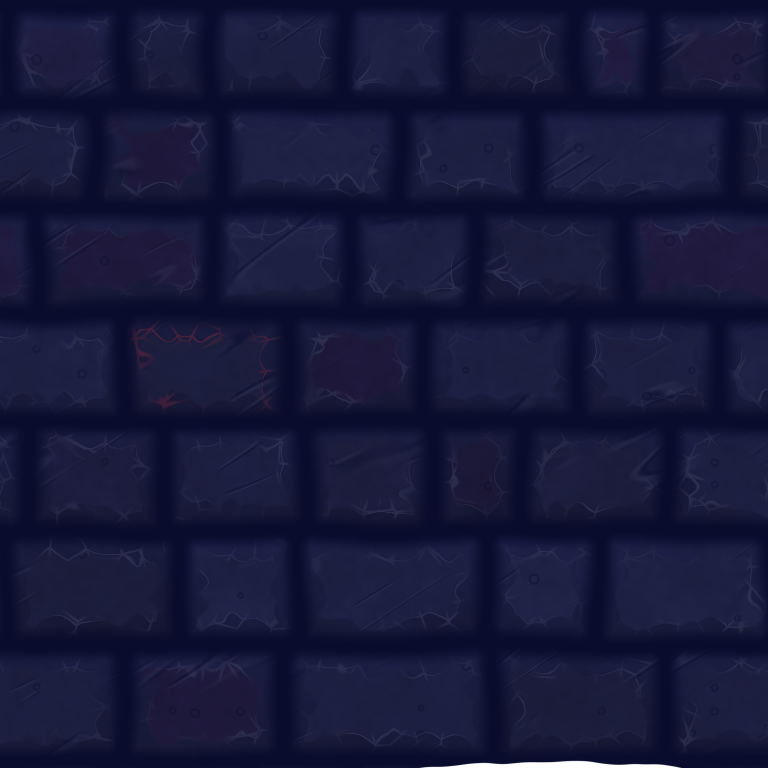
Reproduce this texture procedurally as a Shadertoy shader.

```glsl
// Dark indigo stone wall: seven rows of worn, chipped blocks with deep soft joints.
#define ROW_TOP 0.005     // first joint below the upper edge
#define ROW_STEP 0.129    // height of the first row
#define ROW_GROW 0.0017   // growth of the rows downward
#define JITTER 0.42       // spread of the upright joints
#define WARP 0.013        // waviness of the joints
#define GAP 0.006         // half width of a joint
#define CORNER 0.016      // corner radius of a block
#define CHIP_SCALE 27.0   // chips across the canvas
#define RIM 0.026         // width of the bevelled rim
#define LINE 0.0021       // width of the light scratches

const vec3 MORTAR = vec3(0.036, 0.047, 0.172);
const vec3 RIM_TONE = vec3(0.098, 0.107, 0.236);
const vec3 FACE = vec3(0.113, 0.121, 0.252);
const vec3 PLUM = vec3(0.118, 0.098, 0.232);
const vec3 LIGHT = vec3(0.195, 0.205, 0.335);
const vec3 EMBER = vec3(0.360, 0.135, 0.225);
const vec3 TORN = vec3(1.0);

// Blocks in each row and place of the row's first joint
const float COUNT[7] = float[7](7.0, 5.0, 5.0, 5.0, 6.0, 5.0, 4.0);
const float START[7] = float[7](0.013, 0.121, 0.052, 0.165, 0.035, 0.007, 0.159);

vec2 hash2(vec2 p) {
    vec3 q = fract(p.xyx * vec3(0.1031, 0.1030, 0.0973));
    q += dot(q, q.yzx + 33.33);
    return fract((q.xx + q.yz) * q.zy);
}

float slope(vec2 cell, vec2 offset) {
    return dot(hash2(cell + 57.0) * 2.0 - 1.0, offset);
}

float gradientNoise(vec2 p) {
    vec2 i = floor(p), f = p - i, w = f * f * f * (f * (f * 6.0 - 15.0) + 10.0);
    vec2 e = vec2(1.0, 0.0);
    return mix(mix(slope(i, f), slope(i + e, f - e), w.x),
               mix(slope(i + e.yx, f - e.yx), slope(i + 1.0, f - 1.0), w.x), w.y);
}

// Distances to the nearest and second nearest scattered point
vec2 facets(vec2 p) {
    vec2 i = floor(p), near = vec2(8.0);
    for (int n = 0; n < 9; n++) {
        vec2 cell = i + vec2(n % 3 - 1, n / 3 - 1);
        float d = length(cell + hash2(cell + 91.0) - p);
        near = d < near.x ? vec2(d, near.x) : vec2(near.x, min(near.y, d));
    }
    return near;
}

float rowEdge(float r) { return ROW_TOP + r * (ROW_STEP + ROW_GROW * r); }

// Place of joint k, in block widths from the row's first joint
float joint(float k, float r, float n) {
    float id = mod(k, n);
    return k + (id < 0.5 ? 0.0 : JITTER * (hash2(vec2(id, r) + 3.0).x - 0.5));
}

float stroke(float d) { return 1.0 - smoothstep(0.2 * LINE, LINE, abs(d)); }

void mainImage(out vec4 fragColor, in vec2 fragCoord) {
    vec2 uv = fragCoord / iResolution.xy;
    vec2 p = vec2(uv.x, 1.0 - uv.y);   // measured downward
    vec2 w = p + WARP * vec2(gradientNoise(p * 8.0), gradientNoise(p * 7.0 + 40.0));

    // Find the row and block
    float root = sqrt(ROW_STEP * ROW_STEP + 4.0 * ROW_GROW * (w.y - ROW_TOP));
    float r = floor((root - ROW_STEP) / (2.0 * ROW_GROW));
    int row = int(mod(r, 7.0));
    float n = COUNT[row], u = (w.x - START[row]) * n, k = floor(u);
    if (u < joint(k, r, n)) k -= 1.0;
    else if (u > joint(k + 1.0, r, n)) k += 1.0;
    vec2 id = vec2(mod(k, n), r);
    vec2 lo = vec2(START[row] + joint(k, r, n) / n, rowEdge(r));
    vec2 hi = vec2(START[row] + joint(k + 1.0, r, n) / n, rowEdge(r + 1.0));
    vec2 variety = hash2(id + 17.0);

    // Depth inside the rounded block, and inside its chipped face
    vec2 q = abs(w - 0.5 * (lo + hi)) - 0.5 * (hi - lo) + GAP + CORNER;
    float depth = CORNER - length(max(q, 0.0)) - min(max(q.x, q.y), 0.0);
    vec2 chip = facets(p * CHIP_SCALE);
    float inner = depth - RIM + (chip.x - 0.4) * 0.026 + 0.008 * gradientNoise(p * 40.0);

    // Block tone with soft mottling and a lit upper side
    vec3 face = mix(FACE, PLUM, smoothstep(0.65, 0.85, variety.x));
    float height = (w.y - lo.y) / (hi.y - lo.y);
    float mottle = 0.10 * gradientNoise(p * 18.0) + 0.07 * gradientNoise(p * 65.0);
    vec3 stone = mix(RIM_TONE * (1.12 - 0.24 * height), face, smoothstep(-0.003, 0.004, inner));
    stone *= 0.92 + 0.16 * variety.y + mottle;

    // Light broken outline and short cracks across the rim
    float wear = smoothstep(-0.18, 0.3, gradientNoise(p * 15.0 + 9.0));
    float crack = 1.0 - smoothstep(0.02, 0.11, chip.y - chip.x);
    crack *= 1.0 - smoothstep(0.004, 0.016, abs(inner));
    bool glowing = row == 3 && id.x < 0.5;
    float scratch = max(stroke(inner) * 0.75, crack * 0.65) * wear;
    stone = mix(stone, glowing ? EMBER : LIGHT, scratch);

    // Slanting gouges: a dark groove with a light lip
    vec2 s = vec2(p.x + p.y, (p.y + 0.55 * p.x) * 2.4) * 8.0 + variety * 20.0;
    float groove = gradientNoise(s) / 19.0;
    float gouged = smoothstep(0.08, 0.3, gradientNoise(p * 11.0 + 70.0));
    stone = mix(stone, MORTAR, stroke(groove) * gouged * 0.45);
    stone = mix(stone, LIGHT, stroke(groove - 0.002) * gouged * 0.4);

    // Sparse small pits
    vec2 g = p * 34.0, pit = hash2(floor(g) + 5.0);
    float ring = length(fract(g) - 0.35 - 0.3 * pit) - 0.1 - 0.1 * pit.y;
    float pitted = step(0.91, pit.x) * smoothstep(0.0, 0.006, inner);
    stone = mix(stone, MORTAR, (1.0 - smoothstep(0.0, 0.09, abs(ring))) * pitted * 0.4);

    // Sink the blocks into the joints, then tear the lower edge
    vec3 col = mix(MORTAR, stone, smoothstep(-0.004, 0.021, depth));
    float tear = 0.008 - 0.3 * pow(uv.x - 0.72, 2.0) + 0.004 * gradientNoise(vec2(uv.x * 24.0, 2.5));
    col = mix(col, TORN, smoothstep(-0.001, 0.001, tear - uv.y));
    fragColor = vec4(col, 1.0);
}
```
